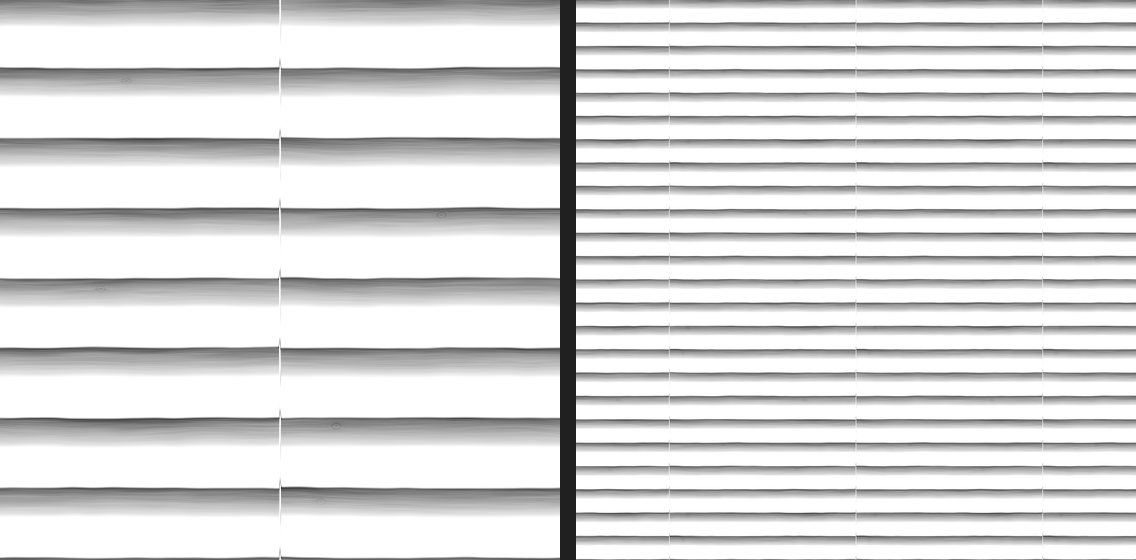
Left, the tile; right, the same tile 3 across and 3 down.
Write a Shadertoy shader that draws this texture map.

```glsl
// Shading map of eight overlapping wooden clapboards with one butt joint down the middle.

const float ROWS = 8.0;
const float EDGE_OFFSET = 0.02;     // board edge position, in rows
const float SHADE_DEPTH = 0.406;    // depth of the shadow ramp, in rows
const float JOINT_HALF = 0.0013;    // half width of the joint, in canvas widths

float hash(vec2 p) {
    return fract(sin(dot(p, vec2(127.1, 311.7))) * 43758.5453);
}

float valueNoise(vec2 p) {
    vec2 cell = floor(p);
    vec2 f = fract(p);
    f = f * f * (3.0 - 2.0 * f);
    float low = mix(hash(cell), hash(cell + vec2(1.0, 0.0)), f.x);
    float high = mix(hash(cell + vec2(0.0, 1.0)), hash(cell + 1.0), f.x);
    return mix(low, high, f.y);
}

// Uneven lower edge of a board, in rows
float edgeWobble(float x, float seed) {
    float broad = valueNoise(vec2(x * 9.0, seed * 17.0 + 3.0)) - 0.5;
    float fine = valueNoise(vec2(x * 27.0, seed * 17.0 + 9.0)) - 0.5;
    return 0.024 * broad + 0.010 * fine;
}

// Rare knot: x is its ring pattern, y its soft falloff
vec2 knot(float x, float depth, float seed) {
    const float CELLS = 5.0;
    float cell = floor(x * CELLS);
    float present = step(0.8, hash(vec2(cell, seed + 40.0)));
    float centerX = (cell + 0.35 + 0.3 * hash(vec2(cell, seed + 50.0))) / CELLS;
    float centerY = 0.08 + 0.12 * hash(vec2(cell, seed + 60.0));
    vec2 q = vec2((x - centerX) * ROWS * 0.8, (depth - centerY) * 1.2);
    float r = length(q);
    float falloff = present * exp(-r * r / 0.005);
    return vec2(falloff * (0.5 + 0.5 * cos(r * 120.0)), falloff);
}

// Long streaks along the board, centred on zero
float woodGrain(float x, float depth, float seed, float bend) {
    vec2 origin = vec2(seed * 13.0, seed * 71.0);
    float warp = valueNoise(vec2(x * 7.0, depth * 5.0) + origin) - 0.5;
    float y = depth + 0.07 * warp + 0.03 * bend;
    float broad = valueNoise(vec2(x * 4.0, y * 9.0) + origin) - 0.5;
    float streak = valueNoise(vec2(x * 9.0, y * 34.0) + origin) - 0.5;
    float fine = valueNoise(vec2(x * 22.0, y * 80.0) + origin) - 0.5;
    return 0.22 * broad + 0.20 * streak + 0.12 * fine;
}

// Brightness from the dark edge down to bare white
float shadowRamp(float depth) {
    float t = max(depth, 0.0) / SHADE_DEPTH;
    float ramp = 0.38 + 0.56 * pow(t, 0.8);
    ramp += 0.06 * smoothstep(0.85, 1.05, t);
    return min(ramp, 1.0);
}

float boardShade(float x, float depth, float seed) {
    vec2 knotMark = knot(x, depth, seed);
    float grain = woodGrain(x, depth, seed, knotMark.y);
    float darkness = 1.0 - shadowRamp(depth);
    darkness *= 1.0 + grain + 0.2 * knotMark.x;
    darkness += 0.1 * exp(-depth * depth / 0.0003);
    float covered = smoothstep(-0.028, 0.01, depth);
    return 1.0 - darkness * covered;
}

// White gap with a dark sliver tapering upward from each board edge
float addJoint(float shade, float offset, float depth, float seed, float pixel) {
    float drift = 0.0006 * (valueNoise(vec2(depth * 5.0, seed + 80.0)) - 0.5);
    float dist = abs(offset - drift);
    float rise = smoothstep(-0.2, 0.0, depth) * (1.0 - smoothstep(0.0, 0.03, depth));
    float sliverHalf = JOINT_HALF * (0.5 + 1.3 * rise);
    float sliver = 1.0 - smoothstep(sliverHalf - pixel * 0.5, sliverHalf + pixel * 0.5, dist);
    shade -= 0.5 * rise * sliver;

    float gap = 1.0 - smoothstep(JOINT_HALF - pixel * 0.5, JOINT_HALF + pixel * 0.5, dist);
    shade = mix(shade, 1.0, gap * smoothstep(-0.12, 0.0, depth));

    // Faint hairline beside the gap on the bare part
    float hairline = 1.0 - smoothstep(0.0, 0.0008 + pixel * 0.5, abs(offset - drift - 0.0014));
    float patches = valueNoise(vec2(depth * 7.0, seed + 90.0));
    float bare = smoothstep(0.25, 0.4, depth) * (1.0 - smoothstep(0.5, 0.7, depth));
    return shade - 0.16 * hairline * patches * bare;
}

void mainImage(out vec4 fragColor, in vec2 fragCoord) {
    vec2 uv = fragCoord / iResolution.xy;
    float pixel = 1.0 / iResolution.x;

    // Each board starts and ends at the joint, so it runs unbroken across the tile border
    float x = fract(uv.x + 0.5);
    float jointOffset = uv.x - 0.5;

    // Depth below the nearest board edge, in rows
    float y = (1.0 - uv.y) * ROWS + EDGE_OFFSET;
    float row = floor(y + 0.3);
    float seed = mod(row, ROWS);
    float depth = y - row - edgeWobble(x, seed);

    float shade = boardShade(x, depth, seed);
    shade = addJoint(shade, jointOffset, depth, seed, pixel);
    fragColor = vec4(vec3(clamp(shade, 0.0, 1.0)), 1.0);
}
```
